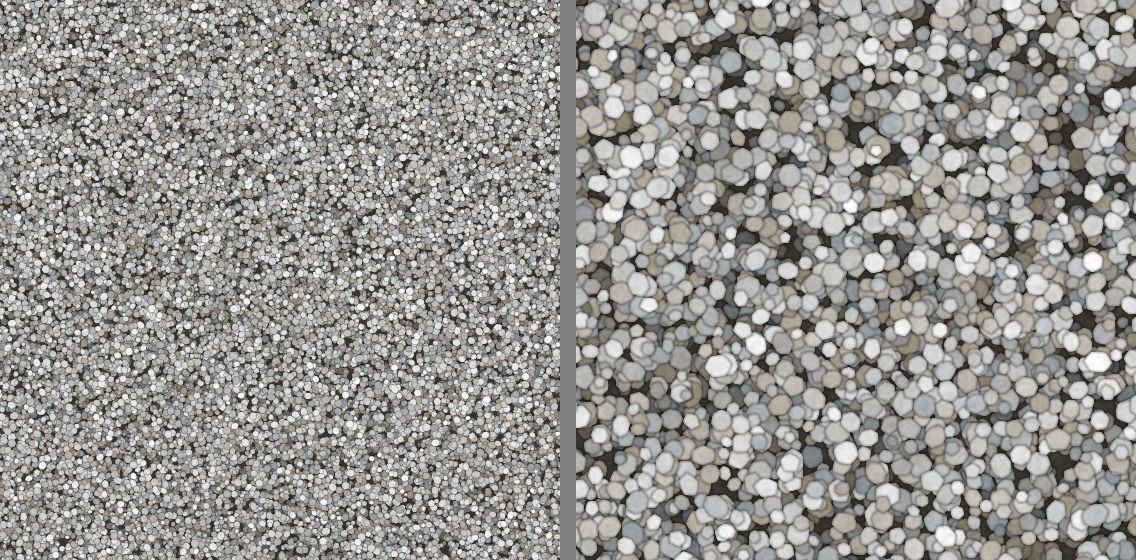
Left: the whole. Right: its middle third, enlarged.
This texture is drawn by a Shadertoy shader. Its source:

```glsl
// Fine grey gravel: stacked layers of small rounded pebbles, painted from the
// dark, buried stones up to the pale ones on top. Every layer is a rotated,
// jittered grid; each stone has its own size, outline, tone and tint.

const int LAYERS = 9;
const float CELL = 0.0145;         // grid spacing, in canvas heights
const float PRESENCE = 0.62;       // share of cells that hold a stone
const float TAU = 6.28318;

const vec3 GAP_COLOR = vec3(0.215, 0.205, 0.175);
const vec3 TAN_TINT = vec3(1.06, 0.99, 0.86);
const vec3 GREY_TINT = vec3(1.005, 1.0, 0.98);
const vec3 BLUE_TINT = vec3(0.97, 1.0, 1.02);

vec3 hash3(vec2 p) {
    vec3 q = fract(p.xyx * vec3(0.1031, 0.1030, 0.0973));
    q += dot(q, q.yxz + 33.33);
    return fract((q.xxy + q.yzz) * q.zyx);
}

float valueNoise(vec2 p) {
    vec2 i = floor(p);
    vec2 f = p - i;
    f = f * f * (3.0 - 2.0 * f);
    float low = mix(hash3(i).x, hash3(i + vec2(1, 0)).x, f.x);
    float high = mix(hash3(i + vec2(0, 1)).x, hash3(i + vec2(1, 1)).x, f.x);
    return mix(low, high, f.y);
}

mat2 rotation(float angle) {
    float c = cos(angle), s = sin(angle);
    return mat2(c, s, -s, c);
}

// Distance from the stone centre, measured along a softened, stretched polygon
float stoneDistance(vec2 p, float turn, float stretch, float sides) {
    p = rotation(turn * TAU) * p;
    p *= vec2(stretch, 1.0 / stretch);
    float sector = TAU / sides;
    float a = mod(atan(p.y, p.x + 1e-6), sector) - 0.5 * sector;
    return length(p) * mix(1.0, cos(a) / cos(0.5 * sector), 0.55);
}

vec3 stoneColor(float tone, float pick) {
    vec3 tint = pick < 0.36 ? TAN_TINT : (pick < 0.72 ? GREY_TINT : BLUE_TINT);
    return tone * mix(tint, vec3(1.0), smoothstep(0.5, 0.85, tone));
}

// Paints one layer of stones over the colour below it
vec3 paintLayer(vec3 color, vec2 uv, float layer, float mottle, float pixel) {
    float height = layer / float(LAYERS - 1);
    vec2 p = rotation(layer * 0.73) * uv / CELL + layer * vec2(17.3, 9.7);
    vec2 cell = floor(p);
    float blur = pixel / CELL;

    for (int y = -1; y <= 1; y++)
    for (int x = -1; x <= 1; x++) {
        vec2 id = cell + vec2(x, y) + layer * vec2(131.0, 57.0);
        vec3 place = hash3(id);
        if (place.z > PRESENCE) continue;
        vec3 shape = hash3(id + 411.7);
        vec3 look = hash3(id + 823.1);

        vec2 local = p - cell - vec2(x, y) - place.xy;
        float radius = mix(0.23, 0.52, shape.x);
        float sides = 5.0 + floor(look.z * 3.0);
        float edge = stoneDistance(local, shape.y, mix(0.88, 1.14, shape.z), sides) - radius;

        // Contact shadow on the stones underneath
        color *= 1.0 - 0.30 * (1.0 - smoothstep(-0.04, 0.14, edge));

        // Flat mottled face with a narrow darker rim
        float tone = mix(0.42, 0.79, height) + 0.26 * (look.x - 0.5);
        tone += 0.10 * (mottle - 0.5);
        float rim = smoothstep(-0.13, 0.02, edge);
        vec3 stone = stoneColor(tone, look.y) * (1.04 - 0.26 * rim);
        color = mix(color, stone, 1.0 - smoothstep(-0.5 * blur, 0.5 * blur, edge));
    }
    return color;
}

void mainImage(out vec4 fragColor, in vec2 fragCoord) {
    vec2 uv = fragCoord / iResolution.y;
    float pixel = 1.0 / iResolution.y;

    // Grain shared by all stone faces
    float mottle = 0.5 * valueNoise(uv * 230.0) + 0.5 * valueNoise(uv * 520.0 + 37.0);

    vec3 color = GAP_COLOR * (0.8 + 0.4 * mottle);
    for (int i = 0; i < LAYERS; i++)
        color = paintLayer(color, uv, float(i), mottle, pixel);

    // Faint broad patches of lighter and darker ground
    color *= 0.96 + 0.08 * valueNoise(uv * 14.0);
    fragColor = vec4(clamp(color, 0.0, 1.0), 1.0);
}
```
